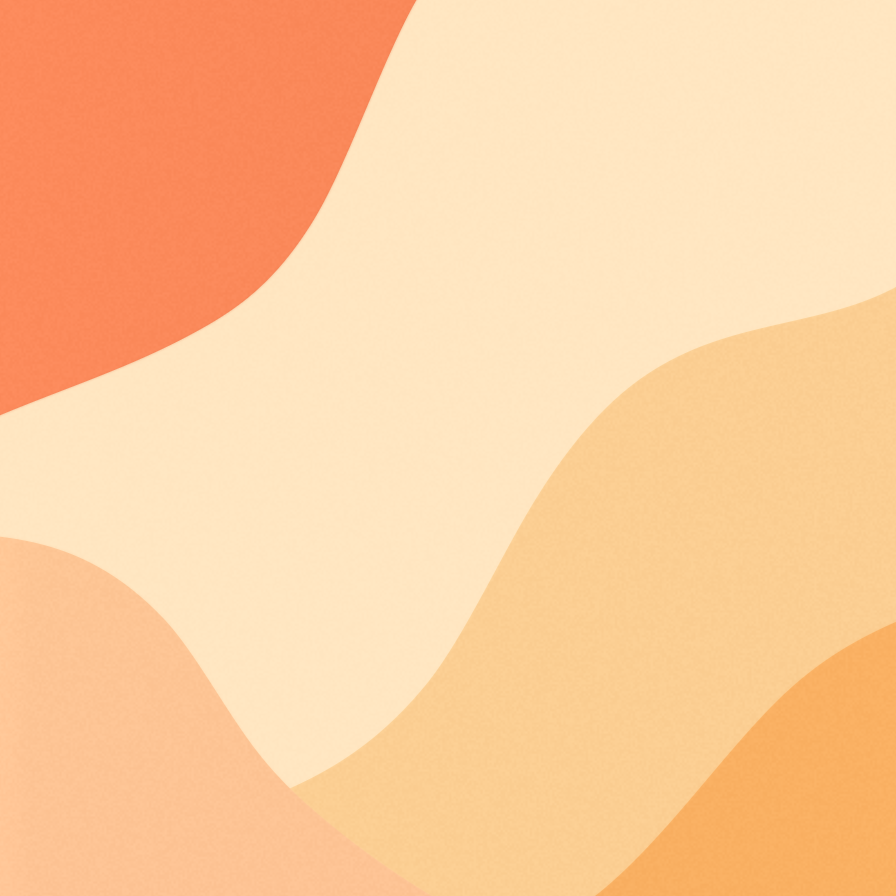
A three.js fragment shader for this background:

```glsl
// Flat paper-like waves in warm tones: a cream ground with coral, tan,
// amber and peach sheets. Each edge is a height curve of smooth cubic spans;
// the sheets are layered back to front and finished with a fine grain.

#define CREAM vec3(1.000, 0.902, 0.757)
#define CORAL vec3(0.984, 0.537, 0.353)
#define TAN   vec3(0.985, 0.808, 0.573)
#define AMBER vec3(0.978, 0.690, 0.385)
#define PEACH vec3(0.992, 0.768, 0.580)
#define GRAIN_CELLS 400.0
#define GRAIN_AMOUNT 0.022
#define RIM_WIDTH 0.0016
#define RIM_STRENGTH 0.18

varying vec2 vUv;

float hash(vec2 p) {
  vec3 q = fract(vec3(p.xyx) * 0.1031);
  q += dot(q, q.yzx + 33.33);
  return fract((q.x + q.y) * q.z);
}

float valueNoise(vec2 p) {
  vec2 cell = floor(p);
  vec2 f = fract(p);
  f = f * f * (3.0 - 2.0 * f);
  float low = mix(hash(cell), hash(cell + vec2(1.0, 0.0)), f.x);
  float high = mix(hash(cell + vec2(0.0, 1.0)), hash(cell + 1.0), f.x);
  return mix(low, high, f.y);
}

// Cubic span between two knots (x, height, slope), straight beyond its ends
float span(float x, vec3 a, vec3 b) {
  float width = b.x - a.x;
  float inside = clamp(x, a.x, b.x);
  float t = (inside - a.x) / width;
  float s = 1.0 - t;
  float y = mix(a.y, b.y, t * t * (3.0 - 2.0 * t));
  y += width * t * s * (a.z * s - b.z * t);
  return y + (x - inside) * (x < a.x ? a.z : b.z);
}

// Three joined spans
float wave(float x, vec3 a, vec3 b, vec3 c, vec3 d) {
  return x < b.x ? span(x, a, b) : (x < c.x ? span(x, b, c) : span(x, c, d));
}

float coralEdge(float x) {
  return wave(x, vec3(0.0, 0.5365, 0.42), vec3(0.2148, 0.6276, 0.54),
              vec3(0.349, 0.7526, 1.62), vec3(0.4648, 1.0, 1.75));
}

float tanEdge(float x) {
  vec3 crest = vec3(0.7161, 0.5781, 0.70);
  float rise = wave(x, vec3(0.3229, 0.1198, 0.45), vec3(0.4753, 0.2357, 1.22),
                    vec3(0.5794, 0.4115, 1.78), crest);
  vec3 shelf = vec3(0.8854, 0.6419, 0.23);
  float top = x < shelf.x ? span(x, crest, shelf)
                          : span(x, shelf, vec3(1.0, 0.6797, 0.53));
  return x < crest.x ? rise : top;
}

float amberEdge(float x) {
  return wave(x, vec3(0.6641, 0.0, 0.78), vec3(0.7682, 0.1055, 1.17),
              vec3(0.8724, 0.2227, 0.96), vec3(1.0, 0.306, 0.44));
}

float peachEdge(float x) {
  vec3 foot = vec3(0.3646, 0.0833, -0.83);
  float fall = wave(x, vec3(0.0, 0.401, -0.12), vec3(0.1823, 0.3099, -1.05),
                    vec3(0.2799, 0.1706, -1.36), foot);
  return x < foot.x ? fall : span(x, foot, vec3(0.4818, 0.0, -0.60));
}

// Lay a sheet where side > 0, with a faint rim along its smoothed edge
vec3 layer(vec3 below, vec3 sheet, vec3 rim, float side) {
  vec2 slope = vec2(dFdx(side), dFdy(side));
  float pixel = max(length(slope), 1e-5);
  float cover = clamp(side / pixel + 0.5, 0.0, 1.0);
  // Convert the height difference to distance in canvas units
  float canvasPixel = max(abs(dFdy(vUv.y)), 1e-5);
  float dist = side * canvasPixel / pixel;
  float glow = exp(-dist * dist / (RIM_WIDTH * RIM_WIDTH));
  return mix(mix(below, sheet, cover), rim, glow * RIM_STRENGTH);
}

void main() {
  vec2 p = vUv;

  // Gentle tone shifts within the sheets
  vec3 coral = CORAL + 0.012 * (0.5 - p.x * 2.0);
  vec3 amber = AMBER + 0.02 * (p.x - 0.85);
  vec3 peach = PEACH + vec3(0.0, 0.02, 0.0) * (p.y - 0.18);
  peach += 0.012 * (1.0 - smoothstep(0.0, 0.04, p.x));

  // Sheets from back to front
  vec3 color = CREAM;
  color = layer(color, coral, CORAL * 0.92, p.y - coralEdge(p.x));
  color = layer(color, TAN, vec3(1.0, 0.88, 0.69), tanEdge(p.x) - p.y);
  color = layer(color, amber, vec3(0.99, 0.75, 0.47), amberEdge(p.x) - p.y);
  color = layer(color, peach, vec3(1.0, 0.81, 0.62), peachEdge(p.x) - p.y);

  // Paper grain, quieter on the pale ground
  float grain = valueNoise(p * GRAIN_CELLS) - 0.5;
  float depth = mix(1.0, 0.5, smoothstep(0.58, 0.74, color.b));
  color += grain * GRAIN_AMOUNT * depth * vec3(0.6, 1.0, 1.2);

  gl_FragColor = vec4(clamp(color, 0.0, 1.0), 1.0);
}
```
